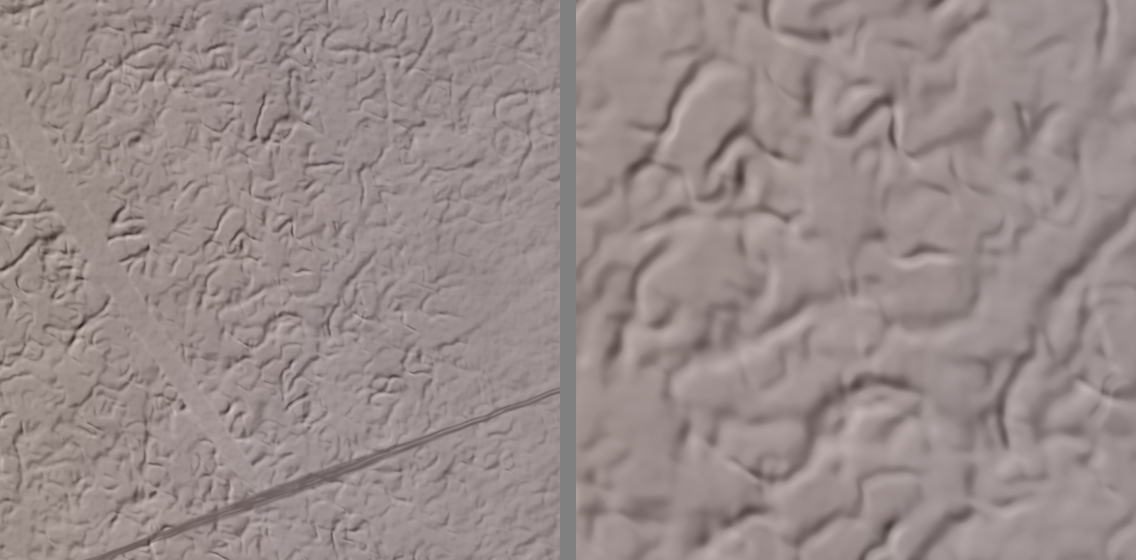
Left: the whole. Right: its middle third, enlarged.
Write a three.js fragment shader that draws this texture.

```glsl
varying vec2 vUv;

const float TAU = 6.2831853;
const vec3 STONE_WARM = vec3(0.606, 0.556, 0.537);
const vec3 STONE_COOL = vec3(0.602, 0.552, 0.557);
const vec2 LIGHT_DIR = vec2(0.64, -0.77);

float hash(vec2 p) {
  return fract(sin(dot(p, vec2(127.1, 311.7))) * 43758.5453);
}

vec2 gradient(vec2 cell) {
  float angle = TAU * hash(cell);
  return vec2(cos(angle), sin(angle));
}

// Gradient noise, roughly -1 to 1
float noise(vec2 p) {
  vec2 i = floor(p), f = fract(p);
  vec2 u = f * f * f * (f * (f * 6.0 - 15.0) + 10.0);
  vec2 e = vec2(1.0, 0.0);
  float low = mix(dot(gradient(i), f), dot(gradient(i + e), f - e), u.x);
  float high = mix(dot(gradient(i + e.yx), f - e.yx),
                   dot(gradient(i + 1.0), f - 1.0), u.x);
  return 1.4 * mix(low, high, u.y);
}

vec2 rotate(vec2 p, float angle) {
  float c = cos(angle), s = sin(angle);
  return vec2(c * p.x + s * p.y, c * p.y - s * p.x);
}

// x: distance along the line as a share of its length, y: signed offset
vec2 lineCoords(vec2 p, vec2 a, vec2 b) {
  vec2 span = b - a;
  float size = length(span);
  vec2 dir = span / size;
  return vec2(dot(p - a, dir) / size, dot(p - a, vec2(-dir.y, dir.x)));
}

// Winding ridges along the zero lines of noise, broken into pieces
float wormRidges(vec2 p, float freq, float width, float seed) {
  vec2 q = p * freq + seed;
  q += 0.4 * vec2(noise(q * 0.9 + 31.0), noise(q * 0.9 + 57.0));
  float n = noise(q) / width;
  float pieces = smoothstep(-0.12, 0.2, noise(p * freq * 0.6 + seed * 3.0));
  return exp(-n * n) * pieces;
}

// Small spirals scattered over a jittered grid
float curls(vec2 p, float cells, float radius, float pitch) {
  vec2 id = floor(p * cells);
  vec2 jitter = vec2(hash(id + 3.1), hash(id + 8.7)) - 0.5;
  vec2 d = p - (id + 0.5 + 0.4 * jitter) / cells;
  d += 0.012 * vec2(noise(p * 28.0), noise(p * 28.0 + 40.0));
  float r = length(d);
  float wave = 0.5 + 0.5 * cos(TAU * r / pitch - atan(d.y, d.x + 1e-5));
  float fade = 1.0 - smoothstep(radius * 0.4, radius, r);
  return wave * fade * step(0.84, hash(id + 15.3));
}

float surfaceHeight(vec2 p, float rough, float swept) {
  vec2 ragged = p + 0.0025 * vec2(noise(p * 75.0), noise(p * 75.0 + 23.0));
  float worms = wormRidges(ragged, 14.0, 0.14, 4.3);
  worms += 0.9 * wormRidges(ragged, 24.0, 0.21, 19.6);
  worms += 0.5 * wormRidges(ragged, 36.0, 0.28, 41.2);
  worms += 0.5 * curls(p, 6.0, 0.045, 0.02);
  vec2 q = rotate(p, 0.55) + 0.03 * noise(p * 4.0 + 12.0);
  float streaks = noise(q * vec2(13.0, 44.0)) + 0.5 * noise(q * vec2(28.0, 80.0));
  float pits = 0.13 * noise(p * 62.0) + 0.06 * noise(p * 115.0);
  return worms * rough + 0.32 * streaks * swept + pits;
}

// Dark scored groove that splits in two towards its far end
float grooveDepth(vec2 c) {
  float offset = c.y + 0.0022 * noise(vec2(c.x * 22.0, 3.0));
  float swell = exp(-pow((c.x - 0.42) / 0.24, 2.0));
  float width = 0.0055 + 0.0070 * swell;
  float core = 1.0 - smoothstep(width * 0.5, width * 1.4, abs(offset));
  float seam = 1.0 - smoothstep(0.0008, 0.0035, abs(offset - 0.001));
  core *= 1.0 - 0.55 * seam * smoothstep(0.45, 0.7, c.x);
  return core * (0.9 + 0.35 * noise(vec2(c.x * 20.0, offset * 220.0)));
}

void main() {
  vec2 p = vUv;
  vec2 groove = lineCoords(p, vec2(0.17, 0.0), vec2(1.0, 0.303));
  vec2 band = lineCoords(p, vec2(0.0, 0.83), vec2(0.45, 0.135));
  float bandOffset = band.y + 0.012 * sin(3.0 * band.x) - 0.006;
  float bandWidth = mix(0.030, 0.014, clamp(band.x, 0.0, 1.0));
  float bandEnd = 1.0 - smoothstep(0.95, 1.05, band.x);
  float track = bandEnd * (1.0 - smoothstep(bandWidth * 0.8, bandWidth * 1.3, abs(bandOffset)));

  // Relief fades on the right, where swept streaks take over
  float right = smoothstep(0.5, 0.95, p.x + 0.1 * noise(p * 3.0));
  vec2 smoothSpot = p - vec2(0.88, 0.42);
  float calm = 1.0 - exp(-dot(smoothSpot, smoothSpot) / 0.03);
  float open = 1.0 - 0.97 * track;
  float patches = 1.0 + 0.4 * noise(p * 4.5 + 7.0);
  float rough = mix(1.0, 0.4 * calm + 0.1, right) * open * patches;
  float swept = right * mix(0.45, 1.0, calm) * open;

  // Side lighting: shadows are stronger than highlights
  vec2 reach = LIGHT_DIR * 0.0036;
  float slope = surfaceHeight(p - reach, rough, swept) - surfaceHeight(p + reach, rough, swept);
  float tone = 0.105 * max(slope, 0.0) - 0.225 * max(-slope, 0.0);

  // Broad stains and fine grain
  tone += 0.016 * noise(p * 2.6 + 5.0) + 0.018 * noise(p * 7.0) + 0.014 * noise(p * 18.0 + 3.0);
  tone += 0.010 * noise(p * 45.0 + 9.0) + 0.006;

  // Track rim and scored groove
  float rim = exp(-pow((abs(bandOffset) - bandWidth) / 0.004, 2.0)) * bandEnd;
  tone += 0.038 * rim * (0.65 + 0.6 * noise(p * 20.0)) + 0.008 * track;
  float depth = grooveDepth(groove);
  float lip = exp(-pow((abs(groove.y) - 0.018) / 0.005, 2.0));
  tone = mix(tone, -0.19, clamp(depth, 0.0, 1.0) * 0.9) + 0.02 * lip;

  vec3 stone = mix(STONE_WARM, STONE_COOL, smoothstep(0.1, 0.75, p.x + 0.15 * noise(p * 2.5)));
  gl_FragColor = vec4(stone + tone, 1.0);
}
```
